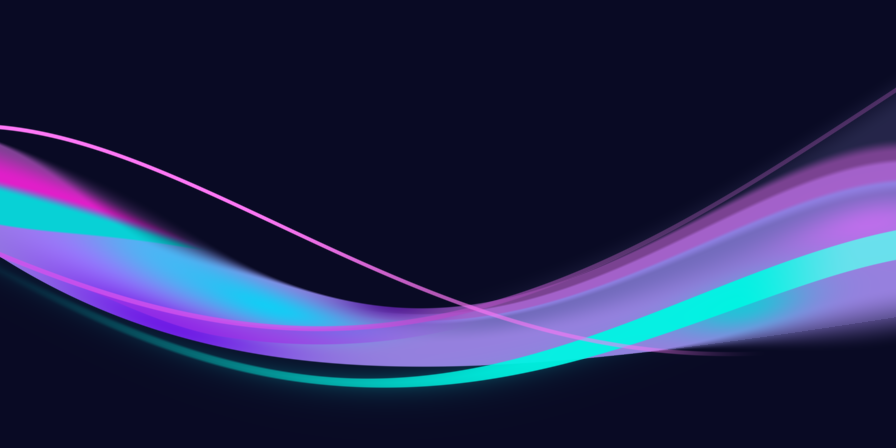
A WebGL 1 fragment shader for this background:

```glsl
precision highp float;
// Flowing neon ribbon on a midnight field: a translucent body between two
// smooth curves, shaded by its depth and length, with a cyan strand, a haze
// and two fine pink threads layered over it.

uniform vec2 u_resolution;

const vec3 NIGHT   = vec3(0.035, 0.040, 0.140);
const vec3 LILAC   = vec3(0.59, 0.50, 0.87);
const vec3 SLATE   = vec3(0.45, 0.42, 0.74);
const vec3 PLUM    = vec3(0.48, 0.26, 0.57);
const vec3 ORCHID  = vec3(0.64, 0.38, 0.79);
const vec3 VIOLET  = vec3(0.43, 0.08, 0.90);
const vec3 MAGENTA = vec3(0.88, 0.12, 0.79);
const vec3 CYAN    = vec3(0.03, 0.82, 0.84);
const vec3 SKY     = vec3(0.33, 0.70, 0.96);
const vec3 MINT    = vec3(0.00, 0.96, 0.89);
const vec3 PINK    = vec3(1.00, 0.47, 0.97);

// Quartic through five heights evenly spaced over x = 0..1
float curve(float x, float a, float b, float c, float d, float e) {
    float t = 4.0 * x;
    float k2 = t * (t - 1.0) / 2.0;
    float k3 = k2 * (t - 2.0) / 3.0;
    float k4 = k3 * (t - 3.0) / 4.0;
    return a + t * (b - a) + k2 * (c - 2.0 * b + a)
         + k3 * (d - 3.0 * c + 3.0 * b - a)
         + k4 * (e - 4.0 * d + 6.0 * c - 4.0 * b + a);
}

// Soft step centred on zero
float edge(float d, float soft) {
    return smoothstep(-soft, soft, d);
}

float strand(float d, float halfWidth, float soft) {
    return edge(halfWidth - abs(d), soft);
}

// Gaussian spot
float spot(vec2 p, vec2 centre, vec2 radius) {
    vec2 q = (p - centre) / radius;
    return exp(-dot(q, q));
}

// Left half: magenta and cyan folds, blue sheen and a violet underside
vec3 leftBody(float x, float s) {
    vec2 p = vec2(x, s);
    vec3 col = mix(LILAC, vec3(0.64, 0.46, 1.0), spot(p, vec2(0.12, 0.65), vec2(0.12, 0.30)));
    col = mix(col, SKY, 0.95 * spot(p, vec2(0.18, 0.30), vec2(0.10, 0.32)));
    col = mix(col, vec3(0.08, 0.80, 0.96), spot(p, vec2(0.30, 0.38), vec2(0.10, 0.25)));
    col = mix(col, VIOLET, 0.95 * spot(p, vec2(0.19, 0.94), vec2(0.13, 0.22)));
    col = mix(col, vec3(0.29, 0.08, 0.60), spot(p, vec2(0.45, 0.0), vec2(0.07, 0.22)));

    float taper = max(1.0 - x / 0.24, 0.0);
    float cyanTop = 0.38 * taper;
    vec3 fold = mix(PLUM, MAGENTA, smoothstep(0.0, 0.75, s / (cyanTop + 0.02)));
    fold = mix(fold, CYAN, edge(s - cyanTop, 0.055));
    float foldMask = edge(0.72 * taper - s, 0.012) * smoothstep(0.25, 0.20, x);
    return mix(col, fold, foldMask);
}

// Right half: parallel purple pleats above a lilac body
vec3 rightBody(float x, float s, float soft) {
    vec3 col = mix(PLUM, ORCHID, edge(s - 0.107, soft));
    col = mix(col, vec3(0.55, 0.50, 0.88), edge(s - 0.22, soft));
    vec3 body = mix(SLATE, LILAC, smoothstep(0.28, 0.62, s));
    col = mix(col, body, edge(s - 0.26, soft * 2.0));
    vec2 p = vec2(x, s);
    col = mix(col, vec3(0.76, 0.43, 0.93), 0.9 * spot(p, vec2(0.97, 0.45), vec2(0.09, 0.14)));
    return mix(col, CYAN, 0.8 * spot(p, vec2(0.83, 0.78), vec2(0.07, 0.16)));
}

void main() {
    vec2 uv = gl_FragCoord.xy / u_resolution;
    float x = uv.x;
    float y = uv.y;
    float px = 1.0 / u_resolution.y;

    float top    = curve(x, 0.682, 0.427, 0.315, 0.484, 0.682);
    float bottom = curve(x, 0.427, 0.224, 0.182, 0.221, 0.292);
    float cyanY  = curve(x, 0.396, 0.190, 0.155, 0.289, 0.453);
    float innerY = curve(x, 0.432, 0.283, 0.297, 0.490, 0.799);
    float outerY = curve(x, 0.716, 0.555, 0.333, 0.215, 0.245);
    float s = (top - y) / (top - bottom);

    // Haze over the rising right side
    vec3 col = NIGHT;
    float haze = smoothstep(innerY + 0.05, innerY - 0.06, y) * smoothstep(0.45, 0.65, x);
    col = mix(col, vec3(0.32, 0.32, 0.52), 0.38 * haze * step(bottom, y));

    // Ribbon body with a blur that varies along its length
    float topSoft = px + 0.045 * spot(vec2(x, 0.0), vec2(0.16, 0.0), vec2(0.10, 1.0))
                  + 0.014 * smoothstep(0.6, 1.0, x);
    float bottomSoft = px + 0.065 * smoothstep(0.72, 1.0, x);
    float body = edge(top - y - topSoft * 0.4, topSoft) * edge(y - bottom, bottomSoft);
    vec3 ribbon = mix(leftBody(x, s), rightBody(x, s, 0.018), smoothstep(0.38, 0.58, x));
    col = mix(col, ribbon, body);

    // Violet fold hanging under the inner thread
    float foldDepth = 0.035 * smoothstep(0.05, 0.25, x);
    float fold = edge(innerY - y, px) * edge(y - innerY + foldDepth, px);
    col = mix(col, vec3(0.63, 0.18, 0.90), 0.65 * fold * body * smoothstep(0.55, 0.30, x));

    // Cyan strand, widening and brightening to the right
    float power = smoothstep(-0.05, 0.65, x);
    float halfWidth = mix(0.009, 0.033, smoothstep(0.35, 0.9, x));
    float halo = exp(-abs(y - cyanY) / 0.024) * (1.0 - 0.6 * body);
    col = mix(col, CYAN, 0.28 * halo * (0.35 + power) * smoothstep(1.0, 0.7, x));
    vec3 strandColor = mix(MINT, vec3(0.40, 0.90, 0.93), smoothstep(0.82, 0.96, x));
    float strandSoft = px + 0.004 * smoothstep(0.4, 0.0, x);
    col = mix(col, strandColor, 0.95 * power * strand(y - cyanY, halfWidth, strandSoft));

    // Fine threads
    vec3 innerColor = mix(vec3(0.83, 0.32, 0.93), vec3(0.52, 0.28, 0.58), smoothstep(0.3, 0.75, x));
    float innerFade = mix(0.80, 0.50, smoothstep(0.45, 0.85, x));
    col = mix(col, innerColor, innerFade * strand(y - innerY, 0.0055, px));
    float outerFade = mix(1.0, 0.60, smoothstep(0.25, 0.60, x)) * smoothstep(0.86, 0.66, x);
    col = mix(col, PINK, outerFade * strand(y - outerY, 0.0045, px));

    gl_FragColor = vec4(col, 1.0);
}
```
